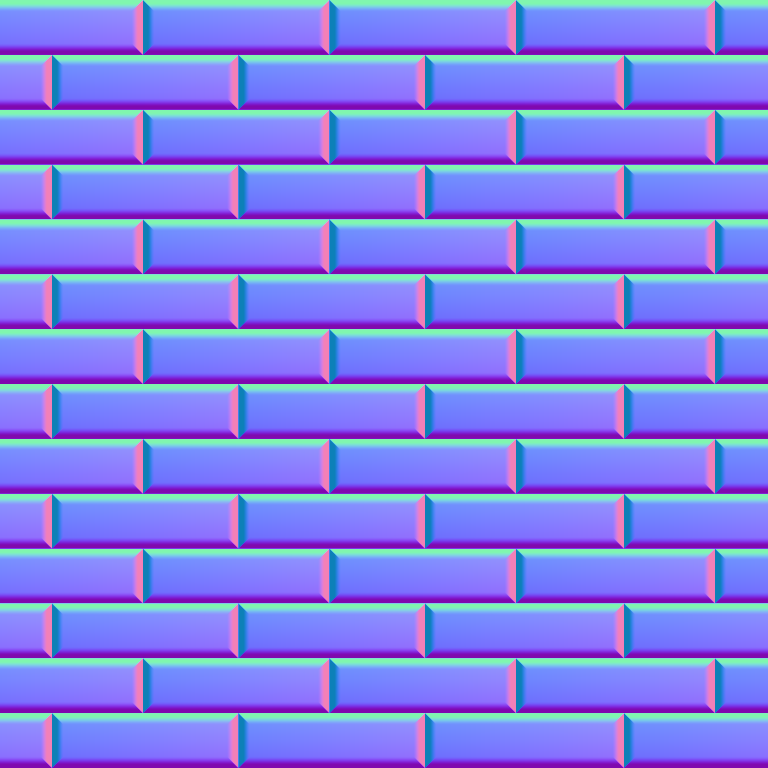
Give the GLSL for this texture map, as a Shadertoy shader.

```glsl
// Left and right ends of the brick holding u, within one course
vec2 brickSpan(float u) {
    float joints[5] = float[5](0.0, 0.2428, 0.4857, 0.7448, 1.0);
    vec2 span = vec2(0.0, 1.0);
    for (int i = 0; i < 4; i++) {
        if (u >= joints[i]) span = vec2(joints[i], joints[i + 1]);
    }
    return span;
}

void mainImage(out vec4 fragColor, in vec2 fragCoord) {
    vec2 uv = fragCoord / iResolution.xy;
    float pixel = 1.0 / iResolution.y;

    // Running bond: fourteen courses, alternate ones shifted
    float course = floor(uv.y * 14.0);
    float v = fract(uv.y * 14.0);
    float u = fract(uv.x - (mod(course, 2.0) < 0.5 ? 0.0677 : 0.1862));
    vec2 span = brickSpan(u);

    // Position in the brick and distance to its nearest end and bed
    vec2 local = vec2((u - span.x) / (span.y - span.x), v);
    float endDist = min(u - span.x, span.y - u);
    float bedDist = min(v, 1.0 - v) / 14.0;

    // Gently pillowed face
    vec2 face = (local - 0.5) * vec2(0.32, 0.42);

    // Steep rounded bevels, flattening where they meet the face
    vec2 outward = sign(local - 0.5);
    vec2 endSlope = mix(vec2(outward.x * 0.9, 0.0), face,
                        smoothstep(0.006, 0.0155, endDist));
    vec2 bedSlope = mix(vec2(0.0, outward.y * 0.93), face,
                        smoothstep(0.004, 0.0155, bedDist));

    // Opposing slopes cancel at the joint lines
    endSlope *= smoothstep(-0.5 * pixel, 0.5 * pixel, endDist);
    bedSlope *= smoothstep(-0.5 * pixel, 0.5 * pixel, bedDist);

    // Mitred corners: the nearer edge sets the slope
    float mitre = smoothstep(-pixel, pixel, endDist - bedDist);
    vec2 slope = mix(endSlope, bedSlope, mitre);

    // Encode the unit normal as colour
    vec3 normal = vec3(slope, sqrt(max(0.0, 1.0 - dot(slope, slope))));
    fragColor = vec4(normal * 0.5 + 0.5, 1.0);
}
```
